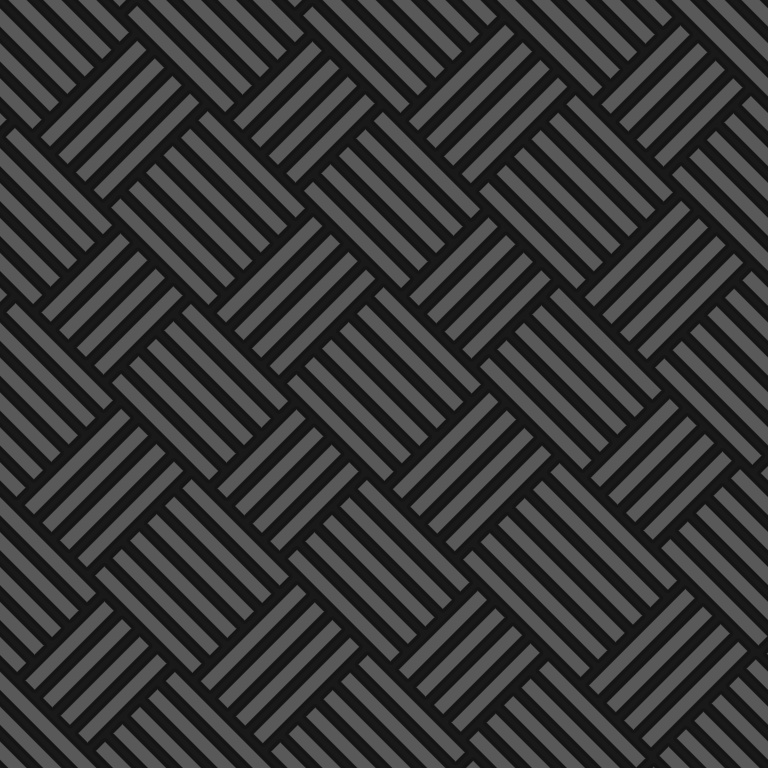
Reproduce this pattern procedurally as a WebGL 2 fragment shader.

```glsl
#version 300 es
precision highp float;

uniform vec2 u_resolution;
out vec4 fragColor;

const vec3 BAR_GREY = vec3(0.35);
const vec3 GROOVE_GREY = vec3(0.10);
const vec3 SHADOW_GREY = vec3(0.08);

// One slot is a bar plus its gap, measured along each diagonal
const vec2 SLOTS_PER_CANVAS = vec2(43.64, 44.0);
const float GAP = 0.48;
const float SHADOW_REACH = 0.15;

const float PERIOD = 10.0;
const float PLANK_LENGTH = 6.0;
const float WIDE_LANE = 6.0;
const float NARROW_LANE = 5.0;

float boxDistance(vec2 p, vec2 halfSize) {
    vec2 d = abs(p) - halfSize;
    return length(max(d, 0.0)) + min(max(d.x, d.y), 0.0);
}

float barDistance(vec2 p, vec2 size) {
    return boxDistance(p, 0.5 * (size - GAP));
}

// Lengthens the plank centred at start by the given amount
float stretchPlank(float x, float start, float amount) {
    return x - clamp(x - start, 0.0, amount);
}

// Small irregularities in the three middle lanes
float irregularAlong(float x, float lane) {
    if (lane == 0.0) return stretchPlank(x, 10.0, 1.15);
    if (abs(lane) == 1.0) return stretchPlank(x, 5.0, 0.3);
    return x;
}

// Lanes of six and five slots alternate, offset by half a period
float weaveDistance(vec2 slots) {
    float lanePair = WIDE_LANE + NARROW_LANE;
    float across = slots.y + 0.5 * WIDE_LANE;
    float pairIndex = floor(across / lanePair);
    across -= pairIndex * lanePair;

    float narrow = step(WIDE_LANE, across);
    float laneWidth = mix(WIDE_LANE, NARROW_LANE, narrow);
    across -= narrow * WIDE_LANE;

    float along = irregularAlong(slots.x, 2.0 * pairIndex + narrow);
    along = mod(along + 0.5 * (PLANK_LENGTH - narrow * PERIOD), PERIOD);

    // Bars running along the lane, then bars crossing it
    if (along < PLANK_LENGTH) {
        vec2 p = vec2(along - 0.5 * PLANK_LENGTH, fract(across) - 0.5);
        return barDistance(p, vec2(PLANK_LENGTH, 1.0));
    }
    vec2 p = vec2(fract(along) - 0.5, across - 0.5 * laneWidth);
    return barDistance(p, vec2(1.0, laneWidth));
}

vec3 shadeWeave(float d, float blur) {
    float shadowEdge = smoothstep(-blur, blur, d - SHADOW_REACH);
    vec3 groove = mix(SHADOW_GREY, GROOVE_GREY, shadowEdge);
    return mix(BAR_GREY, groove, smoothstep(-blur, blur, d));
}

void main() {
    float canvasSize = min(u_resolution.x, u_resolution.y);
    vec2 p = (gl_FragCoord.xy - 0.5 * u_resolution) / canvasSize;

    // Axes follow the falling and the rising diagonal
    vec2 slots = 0.5 * vec2(p.x - p.y, p.x + p.y) * SLOTS_PER_CANVAS;
    float pixelInSlots = 0.7071 * SLOTS_PER_CANVAS.x / canvasSize;

    float d = weaveDistance(slots);
    fragColor = vec4(shadeWeave(d, 0.75 * pixelInSlots), 1.0);
}
```
